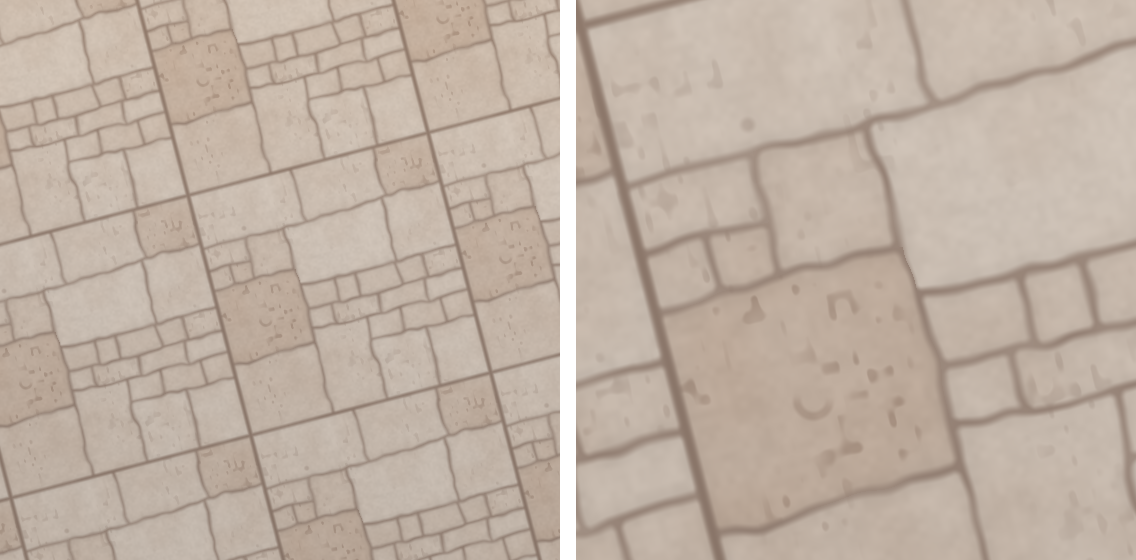
Left: the whole. Right: its middle third, enlarged.
Give the GLSL for this texture, as a Shadertoy shader.

```glsl
// Tilted, repeating tile of worn limestone paving with mixed block sizes and brown joints.

const vec2 TILE_AXIS = vec2(0.4284, 0.112);    // one tile step along its courses
const vec2 TILE_CORNER = vec2(0.336, 0.651);
const vec3 PALE_STONE = vec3(0.788, 0.741, 0.696);
const vec3 TAN_STONE = vec3(0.737, 0.663, 0.602);
const vec3 JOINT = vec3(0.595, 0.515, 0.465);
const vec3 SEAM = vec3(0.535, 0.455, 0.405);

float hash(vec2 p) {
    vec3 q = fract(p.xyx * vec3(0.1031, 0.103, 0.0973));
    q += dot(q, q.yzx + 33.33);
    return fract((q.x + q.y) * q.z);
}

// Value noise that wraps once per unit, with n lattice cells per axis.
float tileNoise(vec2 p, vec2 n) {
    p *= n;
    vec2 i = floor(p), f = fract(p);
    f = f * f * (3.0 - 2.0 * f);
    vec2 a = mod(i, n), b = mod(i + 1.0, n);
    return mix(mix(hash(a), hash(vec2(b.x, a.y)), f.x),
               mix(hash(vec2(a.x, b.y)), hash(b), f.x), f.y);
}

// If p lies in box (left, top, right, bottom), selects the stone between its cuts.
void course(vec2 p, vec4 box, vec4 cuts, float tone, inout vec4 stone, inout float warmth) {
    if (any(lessThan(p, box.xy)) || any(greaterThanEqual(p, box.zw))) return;
    stone = box;
    warmth = tone;
    for (int i = 0; i < 4; i++) {
        if (cuts[i] <= p.x) stone.x = max(stone.x, cuts[i]);
        else stone.z = min(stone.z, cuts[i]);
    }
}

vec4 findStone(vec2 p, out float warmth) {
    vec4 s = vec4(0, 0, 1, 1);
    vec4 whole = vec4(0);
    warmth = 0.3;
    // Top course
    course(p, vec4(0, 0, 0.77, 0.2125), vec4(0.425, 0, 0, 0), 0.2, s, warmth);
    course(p, vec4(0.77, 0, 1, 0.2125), whole, 0.65, s, warmth);
    // Small group and large slabs
    course(p, vec4(0, 0.2125, 0.34, 0.4), vec4(0.18, 0, 0, 0), 0.45, s, warmth);
    course(p, vec4(0, 0.2125, 0.18, 0.318), whole, 0.4, s, warmth);
    course(p, vec4(0, 0.318, 0.18, 0.4), vec4(0.097, 0, 0, 0), 0.6, s, warmth);
    course(p, vec4(0.34, 0.2125, 1, 0.465), vec4(0.75, 0, 0, 0), 0.1, s, warmth);
    course(p, vec4(0, 0.4, 0.345, 0.706), whole, 0.95, s, warmth);
    course(p, vec4(0, 0.706, 0.345, 1), whole, 0.5, s, warmth);
    // Three courses of small stones
    course(p, vec4(0.345, 0.465, 1, 0.562), vec4(0.485, 0.572, 0.74, 0.845), 0.4, s, warmth);
    course(p, vec4(0.345, 0.562, 1, 0.65), vec4(0.453, 0.634, 0.83, 0), 0.35, s, warmth);
    course(p, vec4(0.57, 0.65, 1, 0.758), vec4(0.706, 0.884, 0, 0), 0.4, s, warmth);
    // Upright blocks
    course(p, vec4(0.345, 0.65, 0.57, 1), whole, 0.3, s, warmth);
    course(p, vec4(0.57, 0.758, 1, 1), vec4(0.79, 0, 0, 0), 0.2, s, warmth);
    return s;
}

float roundedBox(vec2 p, vec4 box, float radius) {
    vec2 q = abs(p - 0.5 * (box.xy + box.zw)) - 0.5 * (box.zw - box.xy) + radius;
    return length(max(q, 0.0)) + min(max(q.x, q.y), 0.0) - radius;
}

// Hand-cut wobble, fading out at the straight tile borders.
vec2 wobble(vec2 p) {
    vec2 border = min(p, 1.0 - p);
    float fade = smoothstep(0.0, 0.07, min(border.x, border.y));
    vec2 broad = vec2(tileNoise(p, vec2(9)), tileNoise(p + 0.37, vec2(9))) - 0.5;
    vec2 fine = vec2(tileNoise(p, vec2(27)), tileNoise(p + 0.61, vec2(27))) - 0.5;
    float slope = 0.026 * (p.x - 0.5) * exp(-pow((p.y - 0.21) / 0.06, 2.0));
    return p + fade * (0.02 * broad + 0.009 * fine) + vec2(0, slope);
}

// Pits and a curved chip in the stone faces.
float wear(vec2 p, float amount) {
    float patches = smoothstep(0.4, 0.75, tileNoise(p, vec2(8)));
    float pits = smoothstep(0.68, 0.9, tileNoise(p + 0.13, vec2(72, 44)));
    vec2 q = p - vec2(0.176, 0.565);
    float chip = smoothstep(0.009, 0.002, abs(length(q) - 0.022)) * smoothstep(-0.01, 0.012, q.y - 0.4 * q.x);
    float hole = smoothstep(0.014, 0.004, length(p - vec2(0.184, 0.185)));
    return pits * patches * amount + 0.8 * max(chip, hole);
}

void mainImage(out vec4 fragColor, in vec2 fragCoord) {
    vec2 uv = fragCoord / iResolution.y;
    vec2 q = uv - TILE_CORNER;
    vec2 p = fract(vec2(dot(q, TILE_AXIS), dot(q, vec2(TILE_AXIS.y, -TILE_AXIS.x))) / dot(TILE_AXIS, TILE_AXIS));
    float soft = 0.0045 + 1.0 / (iResolution.y * length(TILE_AXIS));

    // Stone faces
    float warmth;
    vec2 cutPos = wobble(p);
    vec4 stone = findStone(cutPos, warmth);
    float variety = hash(floor(stone.xy * 200.0) + 7.0);
    float mottling = tileNoise(p, vec2(13)) - 0.5;
    vec3 color = mix(PALE_STONE, TAN_STONE, warmth + 0.2 * (variety - 0.5) + 0.35 * mottling);
    color += 0.022 * (tileNoise(p, vec2(38)) - 0.5) + 0.022 * (tileNoise(p, vec2(95)) - 0.5);
    color -= vec3(0.09, 0.1, 0.1) * wear(p, 0.4 + 0.6 * warmth);

    // Joints of uneven strength, then the straight seams between tiles
    float d = roundedBox(cutPos, stone, 0.014);
    float strength = 0.65 + 0.35 * tileNoise(p + 0.29, vec2(17));
    color = mix(color, JOINT, strength * smoothstep(-0.0055 - soft, -0.0055 + soft, d));
    color *= 1.0 - 0.035 * smoothstep(-0.03, 0.0, d);
    vec2 border = min(p, 1.0 - p);
    vec2 seam = 1.0 - smoothstep(vec2(0.006, 0.0045) - soft, vec2(0.006, 0.0045) + soft, border);
    color = mix(color, SEAM, max(0.85 * seam.x, 0.6 * seam.y));

    // Broad light: warm above, dimmer toward the lower left
    color *= mix(0.965, 1.025, smoothstep(0.0, 0.9, uv.y + 0.12 * uv.x));
    color += vec3(0.008, 0.0, -0.01) * smoothstep(0.5, 1.0, uv.y);
    fragColor = vec4(color, 1.0);
}
```
